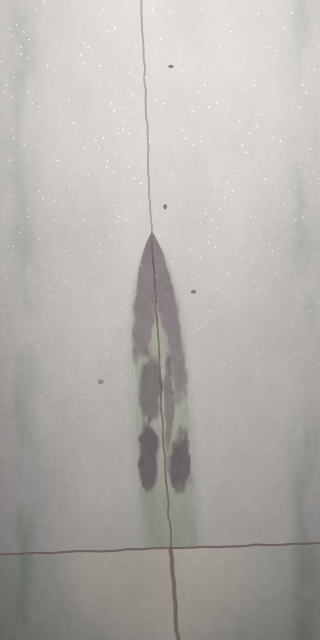
A WebGL 1 fragment shader for this texture:

```glsl
precision highp float;
// Pale marble slabs with thin joints and a pointed, mottled grey-green stain.
uniform vec2 u_resolution;

#define TIP_Y 1.276
#define STAIN_WIDTH 0.088
#define JOINT_Y 0.267
#define JOINT_SLOPE 0.037
#define RAGGED 0.75
#define GRAIN 0.035
#define SPARKLE 0.22
#define STONE_TINT vec3(1.012, 0.992, 0.980)
#define STAIN_GREY vec3(0.525, 0.490, 0.495)
#define STAIN_DARK vec3(0.395, 0.365, 0.375)
#define STAIN_GREEN vec3(0.615, 0.620, 0.575)

float hash(vec2 p) {
  return fract(sin(dot(p, vec2(127.1, 311.7))) * 43758.5453);
}

float noise(vec2 p) {
  vec2 i = floor(p), f = fract(p);
  f = f * f * (3.0 - 2.0 * f);
  return mix(mix(hash(i), hash(i + vec2(1.0, 0.0)), f.x),
             mix(hash(i + vec2(0.0, 1.0)), hash(i + vec2(1.0, 1.0)), f.x), f.y);
}

float fbm(vec2 p) {
  float sum = 0.0, amp = 0.5;
  for (int i = 0; i < 5; i++) {
    sum += amp * noise(p);
    p = p * 2.03 + 17.3;
    amp *= 0.5;
  }
  return sum;
}

// Soft ellipse whose border is pushed in and out by the ragged offset.
float blob(vec2 p, vec2 center, vec2 radius, float ragged) {
  return 1.0 - smoothstep(0.7, 1.15, length((p - center) / radius) + ragged);
}

float line(float dist, float width) {
  return 1.0 - smoothstep(width * 0.4, width * 1.4, abs(dist));
}

// Upright joint, bending gently to the right on its way down.
float seamX(float y) {
  float t = 2.0 - y;
  return 0.443 + 0.037 * t + 0.0095 * t * t;
}

vec3 stone(vec2 p) {
  float rise = pow(max(1.0 - p.y / 1.8, 0.0), 1.3);
  float light = 0.885 - 0.36 * rise - 0.36 * (p.x - 0.55) * (p.x - 0.55);
  light += 0.06 * (fbm(p * vec2(7.0, 4.0)) - 0.48);
  light += GRAIN * (fbm(p * 75.0) - 0.48);
  vec3 color = light * STONE_TINT;
  // Greenish veins run down both sides.
  float vein = exp(-pow((p.x - 0.07) / 0.045, 2.0)) + exp(-pow((p.x - 0.95) / 0.04, 2.0));
  vein *= smoothstep(0.35, 0.7, fbm(p * vec2(14.0, 5.0) + 4.0));
  return color - vein * vec3(0.065, 0.045, 0.055);
}

vec3 addStain(vec3 base, vec2 p, float fromSeam) {
  float s = TIP_Y - p.y;
  float width = STAIN_WIDTH * (1.0 - exp(-6.0 * max(s, 0.0))) + 0.0015;
  float u = fromSeam / width;
  float ragged = RAGGED * (fbm(p * vec2(48.0, 24.0)) - 0.48);
  float below = smoothstep(-0.01, 0.015, s);
  float edge = 1.0 - smoothstep(0.88, 1.10, abs(u) + ragged * 0.35);
  float body = edge * below;
  float halo = (1.0 - smoothstep(0.9, 1.35, abs(u))) * below;
  float shade = 1.0 - 0.13 * smoothstep(0.45, 1.0, s);
  vec3 green = STAIN_GREEN * shade * (0.94 + 0.14 * fbm(p * vec2(40.0, 14.0)));
  vec3 color = mix(base, green, max(halo * 0.45, body * 0.85));

  // Grey upper part, opened by a green tongue along the joint.
  float reach = u < 0.0 ? 0.41 : 0.50;
  float upper = 1.0 - smoothstep(reach - 0.04, reach + 0.04, s + ragged * 0.16);
  float tongue = smoothstep(0.19, 0.44, s) * 0.48;
  float open = 1.0 - smoothstep(tongue - 0.08, tongue + 0.08, abs(u - 0.04) + ragged * 0.5);
  float grey = upper * (1.0 - open * smoothstep(0.15, 0.3, s));
  grey = max(grey, blob(p, vec2(0.556, 0.88), vec2(0.030, 0.14), ragged));
  color = mix(color, STAIN_GREY * (0.94 + 0.14 * fbm(p * 50.0)), grey * body * 0.92);

  // Darker patches lower down.
  float dark = 0.72 * blob(p, vec2(0.469, 0.79), vec2(0.038, 0.11), ragged);
  dark = max(dark, blob(p, vec2(0.463, 0.575), vec2(0.032, 0.13), ragged));
  dark = max(dark, blob(p, vec2(0.563, 0.555), vec2(0.035, 0.10), ragged));
  dark = max(dark, 0.6 * blob(p, vec2(0.527, 0.74), vec2(0.016, 0.15), ragged));
  return mix(color, STAIN_DARK * (0.92 + 0.18 * fbm(p * 45.0)), dark * 0.92);
}

void main() {
  vec2 p = gl_FragCoord.xy / u_resolution.x;
  float wobble = 0.006 * (noise(vec2(p.y * 28.0, 3.0)) - 0.5);
  float fromSeam = p.x - seamX(p.y);
  float fromJoint = p.y - JOINT_Y - JOINT_SLOPE * p.x - 0.004 * (noise(vec2(p.x * 25.0, 8.0)) - 0.5);
  float above = smoothstep(-0.003, 0.003, fromJoint);
  vec3 color = stone(p);

  // The lower slabs are cooler, with a warm rounded patch.
  float warm = blob(p, vec2(0.50, 0.20), vec2(0.31, 0.24), 0.2 * (fbm(p * 12.0) - 0.5));
  color += (1.0 - above) * mix(vec3(-0.025, -0.015, -0.025), vec3(0.025, 0.012, 0.0), warm);
  color = mix(color, addStain(color, p, fromSeam), above);

  // Joints: faint above, brown inside the stain, dark at the bottom.
  float inside = smoothstep(TIP_Y + 0.02, TIP_Y - 0.08, p.y) * above;
  float seam = line(fromSeam + wobble, mix(0.007, 0.0035, above));
  float strength = mix(0.75, 0.48 + 0.17 * inside * noise(p * 35.0), above);
  color = mix(color, mix(vec3(0.50, 0.48, 0.45), vec3(0.37, 0.32, 0.29), max(inside, 1.0 - above)), seam * strength);
  color = mix(color, vec3(0.39, 0.33, 0.32), line(fromJoint, 0.0038) * 0.8);

  // Crystal sparkles, densest in the bright upper stone.
  vec2 cell = floor(p * 85.0);
  vec2 offset = fract(p * 85.0) - 0.3 - 0.4 * vec2(hash(cell + 5.0), hash(cell + 9.0));
  float glint = step(0.965, hash(cell)) * (1.0 - smoothstep(0.08, 0.30, length(offset)));
  color += SPARKLE * glint * smoothstep(0.2, 1.8, p.y);

  // Small dark flecks.
  float fleck = blob(p, vec2(0.516, 1.354), vec2(0.006, 0.009), 0.0);
  fleck = max(fleck, blob(p, vec2(0.605, 1.088), vec2(0.009, 0.006), 0.0));
  fleck = max(fleck, blob(p, vec2(0.534, 1.792), vec2(0.009, 0.005), 0.0));
  fleck = max(fleck, 0.7 * blob(p, vec2(0.315, 0.807), vec2(0.010, 0.008), 0.0));
  color = mix(color, vec3(0.44, 0.39, 0.33), fleck * 0.75);
  gl_FragColor = vec4(clamp(color, 0.0, 1.0), 1.0);
}
```
